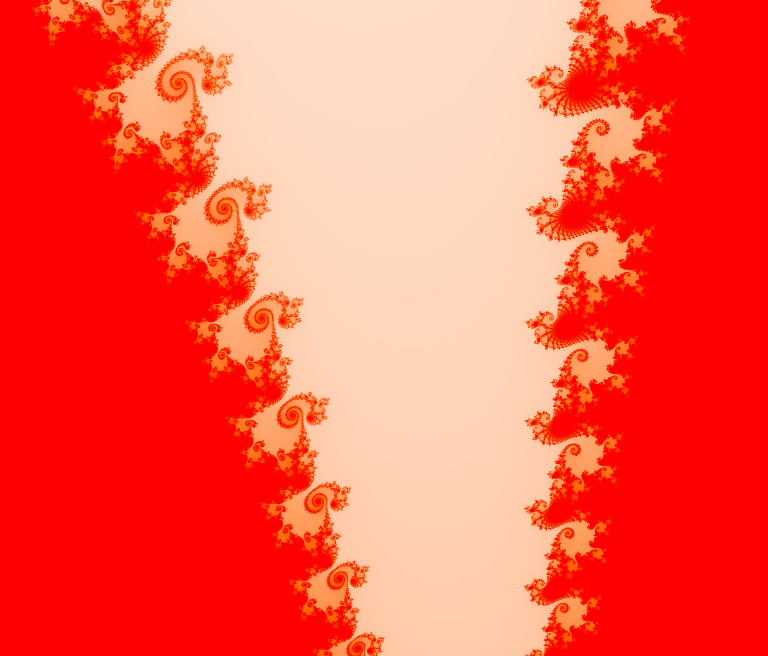
Give the GLSL for this background, as a WebGL 1 fragment shader.

```glsl
precision highp float;
// Escape-time fractal valley: pale peach glow between two red, spiral-fringed shores.

uniform vec2 u_resolution;

#define VIEW_CENTER vec2(-0.75850, 0.10027)
#define VIEW_HEIGHT 0.0405
#define MAX_STEPS 180
#define ORANGE_STEP 111.0
#define BAILOUT 64.0
#define SAMPLES 2

const vec3 WHITE  = vec3(1.0, 1.0, 1.0);
const vec3 ORANGE = vec3(1.0, 0.39, 0.0);
const vec3 EMBER  = vec3(0.91, 0.05, 0.0);
const vec3 RED    = vec3(1.0, 0.0, 0.0);

// True inside the main cardioid or the round bulb to its left.
bool insideMainBodies(vec2 c) {
  float x = c.x - 0.25;
  float y2 = c.y * c.y;
  float q = x * x + y2;
  bool cardioid = q * (q + x) < 0.25 * y2;
  bool bulb = (c.x + 1.0) * (c.x + 1.0) + y2 < 0.0625;
  return cardioid || bulb;
}

// Smooth escape count of z -> z*z + c, or -1 if the orbit stays bounded.
float escapeCount(vec2 c) {
  if (insideMainBodies(c)) return -1.0;
  vec2 z = vec2(0.0);
  for (int i = 0; i < MAX_STEPS; i++) {
    z = vec2(z.x * z.x - z.y * z.y, 2.0 * z.x * z.y) + c;
    float r2 = dot(z, z);
    if (r2 > BAILOUT) return float(i) + 1.0 - log2(0.5 * log2(r2));
  }
  return -1.0;
}

// White fades to orange, then to a dark ember next to the solid red.
vec3 palette(float count) {
  if (count < 0.0) return RED;
  vec3 glow = mix(WHITE, ORANGE, clamp(count / ORANGE_STEP, 0.0, 1.0));
  float heat = (count - ORANGE_STEP) / (float(MAX_STEPS) - ORANGE_STEP);
  return mix(glow, EMBER, clamp(heat, 0.0, 1.0));
}

void main() {
  vec3 color = vec3(0.0);
  // Average a small grid of samples to smooth the filaments.
  for (int j = 0; j < SAMPLES; j++) {
    for (int i = 0; i < SAMPLES; i++) {
      vec2 offset = (vec2(float(i), float(j)) + 0.5) / float(SAMPLES) - 0.5;
      vec2 p = (gl_FragCoord.xy + offset - 0.5 * u_resolution) / u_resolution.y;
      color += palette(escapeCount(VIEW_CENTER + VIEW_HEIGHT * p));
    }
  }
  gl_FragColor = vec4(color / float(SAMPLES * SAMPLES), 1.0);
}
```
